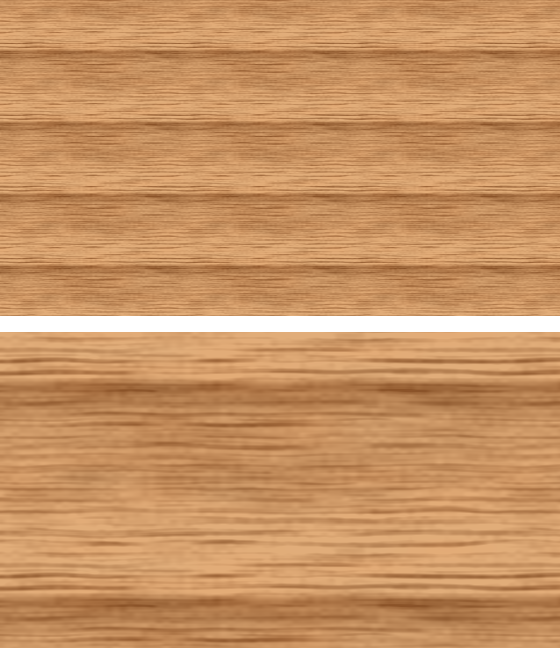
Top, the full canvas; bottom, a detail of the centre.
This texture is drawn by a Shadertoy shader. Its source:

```glsl
// Horizontal wood grain: a seamless plank tile with dark seams, wavy streaks and fine fibres.
#define TILE_SIZE vec2(0.531, 0.227)  // in canvas heights
#define SEAM_TOP 0.165                // first seam, measured from the top edge
#define STREAK_ROWS 20.0
#define FIBRE_ROWS 37.0
#define WAVINESS 0.014
#define SEAM_DEPTH 0.55
#define STREAK_DEPTH 1.0
#define FIBRE_DEPTH 0.28
#define GRAIN_DEPTH 0.30
#define DARK_WOOD vec3(0.56, 0.34, 0.17)
#define LIGHT_WOOD vec3(0.85, 0.64, 0.44)

float hash(vec2 p) {
    vec3 q = fract(p.xyx * vec3(0.1031, 0.1030, 0.0973));
    q += dot(q, q.yzx + 33.33);
    return fract((q.x + q.y) * q.z);
}

// Value noise that wraps after the given number of cells
float tiledNoise(vec2 p, vec2 cells, float seed) {
    vec2 i = floor(p), f = fract(p);
    f = f * f * (3.0 - 2.0 * f);
    vec2 a = mod(i, cells) + seed;
    vec2 b = mod(i + 1.0, cells) + seed;
    return mix(mix(hash(a), hash(vec2(b.x, a.y)), f.x),
               mix(hash(vec2(a.x, b.y)), hash(b), f.x), f.y);
}

float noiseOn(vec2 uv, vec2 cells, float seed) {
    return tiledNoise(uv * cells, cells, seed);
}

// Broken dark lines, one per row, each with its own height and strength
float streaks(vec2 uv, float rows, float dashes, float seed) {
    float y = uv.y * rows;
    float row = mod(floor(y), rows);
    float wobble = tiledNoise(vec2(uv.x * dashes, row), vec2(dashes, rows), seed + 5.0);
    float offset = fract(y) - 0.5 - 0.3 * (wobble - 0.5);
    float along = tiledNoise(vec2(uv.x * dashes, row), vec2(dashes, rows), seed);
    float strength = (0.4 + 0.6 * hash(vec2(row, seed))) * smoothstep(0.1, 0.75, along);
    return strength * (1.0 - smoothstep(0.05, 0.34, abs(offset)));
}

float bump(float x, float width) {
    return exp(-x * x / (width * width));
}

// Brightness of the wood from 0 (dark) to 1 (light); v runs down from the seam
float woodTone(vec2 uv) {
    // Slow waves bend the grain
    uv.y += WAVINESS * (noiseOn(uv, vec2(6.0, 4.0), 11.0) - 0.5);
    float v = fract(uv.y);
    float fromSeam = fract(uv.y + 0.5) - 0.5;

    // Pale, strongly streaked zone above the seam; milder streaks below it
    float pale = smoothstep(0.42, 0.72, v) * (1.0 - smoothstep(0.93, 0.985, v));
    float below = smoothstep(0.07, 0.11, v) * (1.0 - smoothstep(0.2, 0.32, v));
    float tone = 0.85 + 0.27 * pale;

    // Streaks and fibres, gathered around one place in each tile
    float gathering = bump(fract(uv.x) - 0.58, 0.2);
    float streakAmount = 0.28 + 0.55 * pale + (0.35 + 0.35 * gathering) * below;
    tone -= STREAK_DEPTH * streakAmount * streaks(uv, STREAK_ROWS, 9.0, 23.0);
    tone -= FIBRE_DEPTH * streaks(uv, FIBRE_ROWS, 13.0, 47.0);
    tone -= 0.06 * gathering * (1.0 - pale);

    // Dark seam with a softer brown bar beneath
    float seamFade = 0.7 + 0.5 * noiseOn(uv, vec2(6.0, 3.0), 61.0);
    tone -= SEAM_DEPTH * seamFade * bump(fromSeam, 0.024);
    tone -= 0.31 * bump(fromSeam - 0.065, 0.045);

    // Mottling and grain
    tone += 0.14 * (noiseOn(uv, vec2(5.0, 5.0), 73.0) - 0.5);
    tone += GRAIN_DEPTH * (noiseOn(uv, vec2(11.0, 40.0), 89.0) - 0.5);
    tone += 0.6 * GRAIN_DEPTH * (noiseOn(uv, vec2(70.0, 56.0), 101.0) - 0.5);
    return tone;
}

void mainImage(out vec4 fragColor, in vec2 fragCoord) {
    vec2 p = fragCoord / iResolution.y;
    vec2 uv = vec2(p.x, 1.0 - p.y - SEAM_TOP) / TILE_SIZE;
    float tone = clamp(woodTone(uv), -0.05, 1.12);
    vec3 color = mix(DARK_WOOD, LIGHT_WOOD, tone);

    // Slight reddish tint in patches
    float tint = noiseOn(uv, vec2(7.0, 12.0), 131.0) - 0.5;
    color += tint * vec3(0.012, -0.008, -0.015);
    fragColor = vec4(color, 1.0);
}
```
